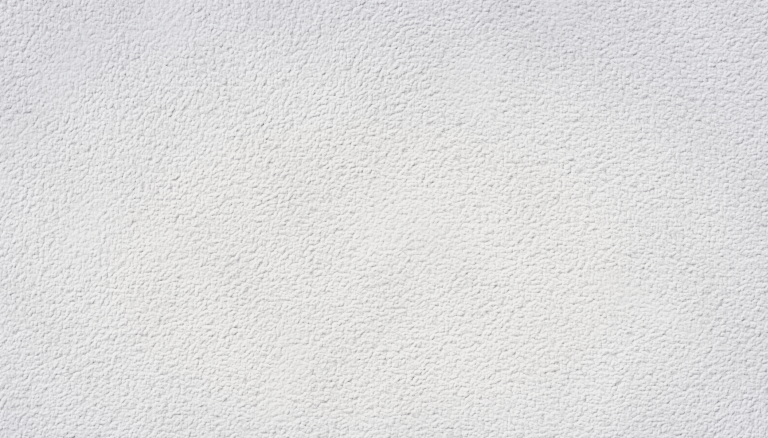
Reproduce this texture procedurally as a Shadertoy shader.

```glsl
// Draws a white stucco wall: fine trowelled grains in raking light.

vec2 hash2(vec2 cell) {
    vec3 q = fract(cell.xyx * vec3(0.1031, 0.1030, 0.0973));
    q += dot(q, q.yzx + 33.33);
    return fract((q.xx + q.yz) * q.zy);
}

// Slow layered sines, roughly -1 to 1
float drift(vec2 p) {
    return 0.5 * sin(3.1 * p.x + 2.0 * sin(2.3 * p.y + 0.7))
         + 0.3 * sin(6.7 * p.y - 4.1 * p.x + 1.5 * sin(5.0 * p.x))
         + 0.2 * sin(13.0 * p.x + 9.0 * p.y + 2.0 * sin(8.0 * p.y));
}

// Direction of the trowel strokes
float strokeAngle(vec2 p) {
    return 0.55 + 0.9 * sin(2.4 * p.x - 1.9 * p.y + 2.6) + 0.5 * drift(p * 1.3 + 4.0);
}

// Cellular height: overlapping oval bumps laid along the strokes
float grains(vec2 p, float scale, float width) {
    vec2 home = floor(p * scale);
    float height = 0.0;
    for (int y = -1; y <= 1; y++)
    for (int x = -1; x <= 1; x++) {
        vec2 cell = home + vec2(x, y);
        vec2 centre = cell + hash2(cell + scale);
        vec2 trait = hash2(cell + 2.0 * scale + 57.0);
        float angle = strokeAngle(centre / scale) + 2.2 * (trait.x - 0.5);
        vec2 along = vec2(cos(angle), sin(angle));
        vec2 offset = p * scale - centre;
        vec2 oval = vec2(dot(offset, along), dot(offset, vec2(-along.y, along.x)) / width);
        height = max(height, (0.5 + 0.5 * trait.y) * (1.0 - dot(oval, oval)));
    }
    return height;
}

float plaster(vec2 p) {
    return 0.65 * grains(p, 112.0, 0.62)
         + 0.42 * grains(p, 61.0, 0.50)
         + 0.30 * grains(p, 187.0, 0.75);
}

void mainImage(out vec4 fragColor, in vec2 fragCoord) {
    vec2 p = fragCoord / iResolution.y;
    vec2 uv = fragCoord / iResolution.xy;

    // Slope towards the light at the upper left
    vec2 toLight = 0.0018 * normalize(vec2(-0.6, 0.8));
    float shadeSide = plaster(p - toLight);
    float lightSide = plaster(p + toLight);
    float slope = shadeSide - lightSide;

    // Pits between the grains
    float pit = smoothstep(0.52, 0.12, 0.5 * (shadeSide + lightSide));

    // Worn patches are flatter and a little brighter
    float worn = smoothstep(0.45, 0.95, drift(p * 2.1 + 1.7));
    worn = max(worn, 0.9 * smoothstep(0.13, 0.03, length(uv - vec2(0.53, 0.48)) + 0.03 * drift(p * 9.0)));
    float relief = 1.0 - exp(-1.6 * slope);

    // Broad light falls off towards the upper corners
    vec2 fromMiddle = uv - vec2(0.48, 0.38);
    float edge = smoothstep(0.05, 0.6, dot(fromMiddle, fromMiddle) * 1.5);
    float tone = 0.891 + (0.120 * relief - 0.055 * pit) * (1.0 - 0.3 * worn)
               + 0.008 * worn + 0.008 * drift(p * 1.7 + 8.0)
               + 0.008 * drift(p.yx * 5.3 + 2.0) - 0.040 * edge;

    // Highlights saturate softly
    tone = min(tone, 0.92 + 0.45 * (tone - 0.92));

    // Warm middle, cool edges, faint violet shadows
    vec3 tint = mix(vec3(1.003, 1.0, 0.994), vec3(0.996, 0.997, 1.014), edge);
    tint -= vec3(0.0, 0.012, 0.0) * smoothstep(0.84, 0.74, tone);
    fragColor = vec4(clamp(tone * tint, 0.0, 1.0), 1.0);
}
```
